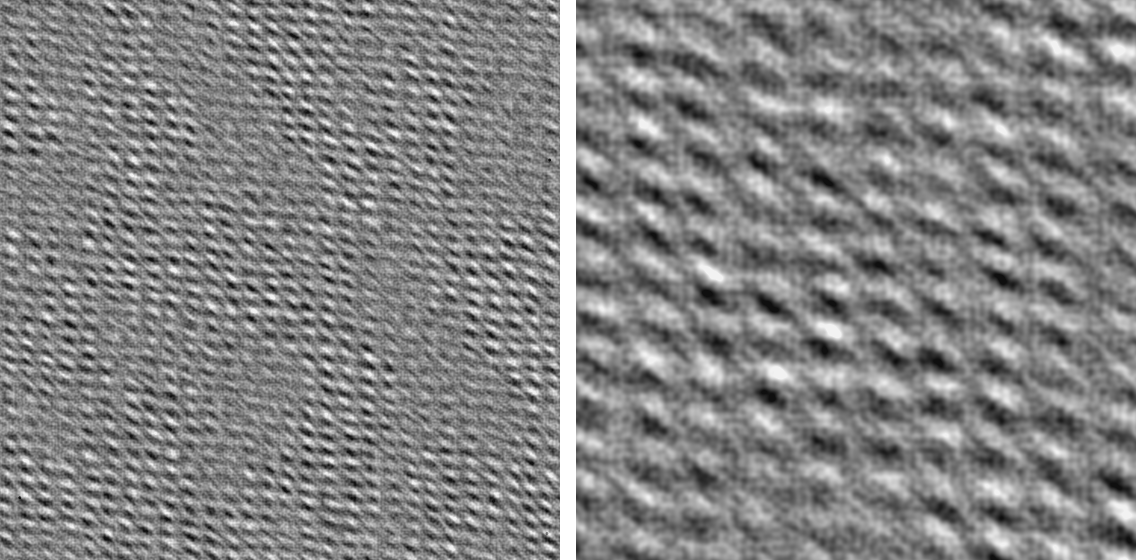
Left: the whole. Right: its middle third, enlarged.
Give the GLSL for this texture map, as a three.js fragment shader.

```glsl
// Grey dimpled woven cloth: slanted rows of embossed bumps, crisp and faint in patches.
varying vec2 vUv;

const vec2 BUMPS = vec2(28.0, 37.0);       // repeats across and up
const float ROW_DROP = 5.0;                // rows dropped over the full width
const vec2 BUMP_SIZE = vec2(0.0098, 0.0049);
const vec2 SHADE_OFFSET = vec2(-0.002, -0.0125);
const float BUMP_TILT = -0.56;             // radians
const float BUMP_LIGHT = 0.37;
const float BUMP_SHADE = 0.35;
const float JITTER = 0.18;                 // in cells
const float WARP = 0.5;                    // in cells
const vec2 PATCHES = vec2(6.0, 5.0);
const float FAINT = 0.4;
const float CRISP = 1.02;
const vec2 WISPS = vec2(60.0, 116.0);
const float WISP_DROP = 70.0;
const float WISP_GAIN = 0.25;
const vec2 GRAIN = vec2(190.0, 200.0);
const float GRAIN_GAIN = 0.2;
const float THREADS = 170.0;
const float THREAD_GAIN = 0.014;
const float SPECKS = 3.0;
const float SPECK_RADIUS = 0.0035;
const float BASE_GREY = 0.505;
const float TAU = 6.2831853;

vec2 hash2(vec2 p) {
  vec3 h = fract(vec3(p.xyx) * vec3(0.1031, 0.1030, 0.0973));
  h += dot(h, h.yzx + 33.33);
  return fract((h.xx + h.yz) * h.zy);
}

// Folds a cell of a sheared grid back into one tile.
vec2 wrapCell(vec2 id, vec2 size, float drop) {
  id -= floor(id.x / size.x) * vec2(size.x, drop);
  return vec2(id.x, mod(id.y, size.y));
}

vec2 shearGrid(vec2 uv, vec2 size, float drop) {
  return uv * size + vec2(0.0, uv.x * drop);
}

float corner(vec2 id, vec2 f, vec2 size, float drop, float seed) {
  float a = TAU * hash2(wrapCell(id, size, drop) + seed).x;
  return dot(vec2(cos(a), sin(a)), f);
}

// Tiling gradient noise, roughly -0.7 to 0.7.
float gradientNoise(vec2 uv, vec2 size, float drop, float seed) {
  vec2 p = shearGrid(uv, size, drop);
  vec2 i = floor(p), f = p - i;
  vec2 w = f * f * f * (f * (f * 6.0 - 15.0) + 10.0);
  vec2 e = vec2(1.0, 0.0);
  float low = mix(corner(i, f, size, drop, seed),
                  corner(i + e.xy, f - e.xy, size, drop, seed), w.x);
  float high = mix(corner(i + e.yx, f - e.yx, size, drop, seed),
                   corner(i + e.xx, f - e.xx, size, drop, seed), w.x);
  return mix(low, high, w.y);
}

float softEllipse(vec2 d) {
  float c = cos(BUMP_TILT), s = sin(BUMP_TILT);
  vec2 r = vec2(c * d.x + s * d.y, c * d.y - s * d.x) / BUMP_SIZE;
  return exp(-0.5 * dot(r, r));
}

// Lit crest above, shaded hollow below, for each nearby bump.
float bumpRelief(vec2 uv) {
  vec2 warp = vec2(gradientNoise(uv, PATCHES, 0.0, 11.0),
                   gradientNoise(uv, PATCHES, 0.0, 47.0));
  vec2 q = shearGrid(uv, BUMPS, ROW_DROP) + WARP * warp;
  vec2 cell = floor(q);
  float relief = 0.0;
  for (int y = -1; y <= 1; y++) {
    for (int x = -1; x <= 1; x++) {
      vec2 id = cell + vec2(float(x), float(y));
      vec2 key = wrapCell(id, BUMPS, ROW_DROP);
      vec2 d = q - id - 0.5 - JITTER * (hash2(key + 5.0) - 0.5);
      d.x /= BUMPS.x;
      d.y = (d.y - ROW_DROP * d.x) / BUMPS.y;
      vec2 gain = 0.7 + 0.6 * hash2(key + 83.0);
      relief += BUMP_LIGHT * gain.x * softEllipse(d + 0.5 * SHADE_OFFSET)
              - BUMP_SHADE * gain.y * softEllipse(d - 0.5 * SHADE_OFFSET);
    }
  }
  return relief;
}

// Sparse dark pinholes.
float pinholes(vec2 uv) {
  float dark = 0.0;
  for (float i = 0.0; i < SPECKS; i++) {
    vec2 d = fract(uv - hash2(vec2(i + 3.0, 61.0)) + 0.5) - 0.5;
    dark += 1.0 - smoothstep(0.4 * SPECK_RADIUS, SPECK_RADIUS, length(d));
  }
  return dark;
}

void main() {
  // Patches where the embossing is crisp or partly worn flat
  float patchNoise = gradientNoise(vUv, PATCHES, 0.0, 29.0)
                   + 0.4 * gradientNoise(vUv, PATCHES * 2.0, 0.0, 71.0);
  float strength = mix(FAINT, CRISP, smoothstep(-0.45, 0.25, patchNoise));
  float grey = BASE_GREY + strength * bumpRelief(vUv);

  // Slanted wisps, fibre grain and fine weave
  grey += WISP_GAIN * gradientNoise(vUv, WISPS, WISP_DROP, 17.0);
  grey += GRAIN_GAIN * gradientNoise(vUv, GRAIN, 0.0, 37.0);
  vec2 threads = sin(TAU * THREADS * vUv);
  grey += THREAD_GAIN * (threads.x + threads.y);

  grey -= 0.4 * pinholes(vUv);
  gl_FragColor = vec4(vec3(clamp(grey, 0.06, 0.95)), 1.0);
}
```
